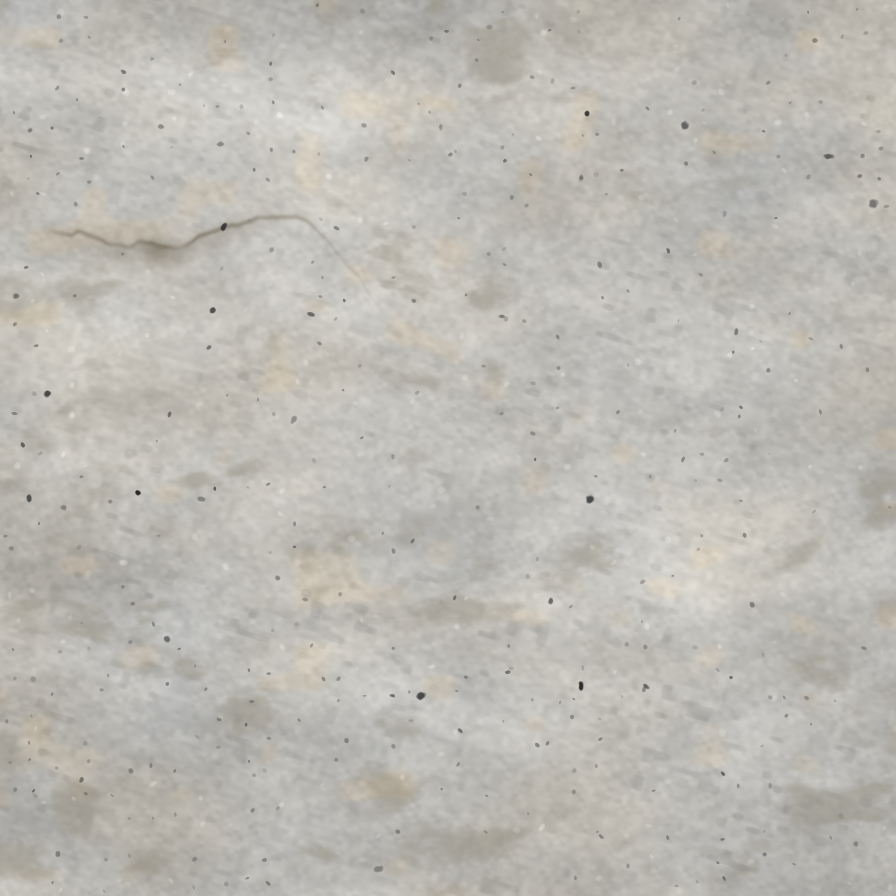
Write a WebGL 1 fragment shader that draws this texture.

```glsl
precision highp float;
// Weathered pale concrete with cloudy bands, fine grain, pores and a stained hairline crack.
uniform vec2 u_resolution;

float hash(vec2 p) {
  vec3 q = fract(vec3(p.xyx) * 0.1031);
  q += dot(q, q.yzx + 33.33);
  return fract((q.x + q.y) * q.z);
}

float noise(vec2 p) {
  vec2 i = floor(p), f = fract(p);
  f = f * f * f * (f * (f * 6.0 - 15.0) + 10.0);
  return mix(mix(hash(i), hash(i + vec2(1, 0)), f.x),
             mix(hash(i + vec2(0, 1)), hash(i + vec2(1, 1)), f.x), f.y);
}

float fbm(vec2 p) {
  float sum = 0.0, weight = 0.5;
  for (int i = 0; i < 5; i++) {
    sum += weight * noise(p);
    p = mat2(1.6, 1.2, -1.2, 1.6) * p + 17.3;
    weight *= 0.5;
  }
  return sum / 0.97;
}

// Soft bump around a centre line
float bump(float x, float centre, float width) {
  float d = (x - centre) / width;
  return exp(-d * d);
}

// One jittered, slightly ragged dot per grid cell; density is the share of filled cells
float specks(vec2 p, float cells, float density, float radius, float seed) {
  vec2 id = floor(p * cells) + seed;
  vec2 centre = 0.2 + 0.6 * vec2(hash(id + 3.7), hash(id + 9.1));
  vec2 d = (fract(p * cells) - centre) / cells;
  float angle = 3.14 * hash(id + 21.3);
  d = mat2(cos(angle), sin(angle), -sin(angle), cos(angle)) * d;
  d.y *= 1.0 + 0.9 * hash(id + 5.9);
  float r = radius * mix(0.55, 1.0, hash(id + 14.2));
  float edge = max(0.4 * r, 0.7 / u_resolution.y);
  float dist = length(d) + r * 0.5 * (noise(p * 260.0) - 0.5);
  float dot_ = 1.0 - smoothstep(r - edge, r + edge, dist);
  return dot_ * step(hash(id), density) * mix(0.35, 1.0, hash(id + 30.5));
}

// Height of the wandering crack at x
float crackHeight(float x) {
  return 0.742 - 0.018 * smoothstep(0.05, 0.14, x) + 0.034 * smoothstep(0.16, 0.32, x)
    - 0.13 * smoothstep(0.32, 0.47, x)
    + 0.012 * (noise(vec2(x * 30.0, 4.0)) - 0.5) + 0.006 * (noise(vec2(x * 90.0, 8.0)) - 0.5);
}

void main() {
  vec2 p = gl_FragCoord.xy / u_resolution.y;
  vec2 warped = p + 0.05 * (vec2(fbm(p * 5.0), fbm(p * 5.0 + 40.0)) - 0.5);

  // Broad horizontal bands
  float tone = 0.742;
  tone += 0.040 * bump(warped.y, 0.89, 0.06) * (0.6 + 0.4 * bump(p.x, 0.45, 0.3));
  tone += 0.036 * bump(warped.y, 0.65, 0.07) * (1.0 - 0.6 * smoothstep(0.1, 0.7, p.x));
  tone += 0.042 * bump(warped.y, 0.36, 0.08) * smoothstep(0.0, 0.5, p.x);
  tone -= 0.035 * (1.0 - smoothstep(0.0, 0.28, warped.y));
  tone -= 0.045 * smoothstep(0.91, 1.0, warped.y);
  tone -= 0.025 * bump(p.x, 0.0, 0.2) * bump(p.y, 0.25, 0.15);

  // Clouds, streaks and grain
  tone += 0.15 * (fbm(warped * vec2(4.0, 8.0) + 2.0) - 0.5);
  tone += 0.11 * (fbm(warped * vec2(13.0, 22.0) + 51.0) - 0.5);
  vec2 tilted = mat2(0.96, 0.28, -0.28, 0.96) * p;
  tone += 0.045 * (noise(tilted * vec2(85.0, 115.0)) - 0.5);
  tone += 0.050 * (noise(tilted.yx * vec2(190.0, 150.0) + 70.0) - 0.5);
  float marks = smoothstep(0.72, 0.95, noise(tilted * vec2(60.0, 95.0) + 130.0));
  tone -= 0.055 * marks * smoothstep(0.35, 0.65, fbm(p * 7.0 + 90.0));
  vec3 colour = tone * vec3(1.0, 0.988, 0.957);

  // Warm and cool discolouration
  float tint = fbm(p * vec2(6.0, 10.0) + 23.0) - 0.5;
  colour += tint * vec3(0.03, 0.005, -0.04);
  float stain = smoothstep(0.60, 0.80, fbm(warped * vec2(11.0, 19.0) + 64.0));
  colour = mix(colour, vec3(0.59, 0.57, 0.52), 0.5 * stain);
  float rust = smoothstep(0.78, 0.95, noise(warped * vec2(20.0, 26.0) + 33.0));
  colour += rust * vec3(0.025, 0.005, -0.025);

  // Crack with a soft stain beneath it
  float offset = p.y - crackHeight(p.x);
  float reach = smoothstep(0.03, 0.08, p.x) * (1.0 - smoothstep(0.34, 0.44, p.x));
  float broken = 0.35 + 0.65 * noise(vec2(p.x * 45.0, 12.0));
  float line = bump(offset, 0.0, 0.0032) * broken;
  float seep = bump(offset, -0.007, 0.016) * bump(p.x, 0.18, 0.09) * fbm(p * 28.0);
  colour = mix(colour, vec3(0.52, 0.49, 0.43), reach * clamp(0.6 * line + 0.85 * seep, 0.0, 1.0));

  // Pale flecks, faint pits and dark pores
  float patchy = smoothstep(0.3, 0.7, fbm(p * 5.0 + 11.0));
  colour += 0.075 * specks(p, 34.0, 0.16, 0.0042, 200.0);
  colour = mix(colour, vec3(0.40, 0.40, 0.38), 0.7 * specks(p, 38.0, 0.08 + 0.25 * patchy, 0.0030, 300.0));
  colour = mix(colour, vec3(0.30, 0.30, 0.29), 0.85 * specks(p, 19.0, 0.16, 0.0034, 400.0));
  colour = mix(colour, vec3(0.13, 0.14, 0.14), specks(p, 10.0, 0.28, 0.0050, 500.0));

  gl_FragColor = vec4(colour, 1.0);
}
```
